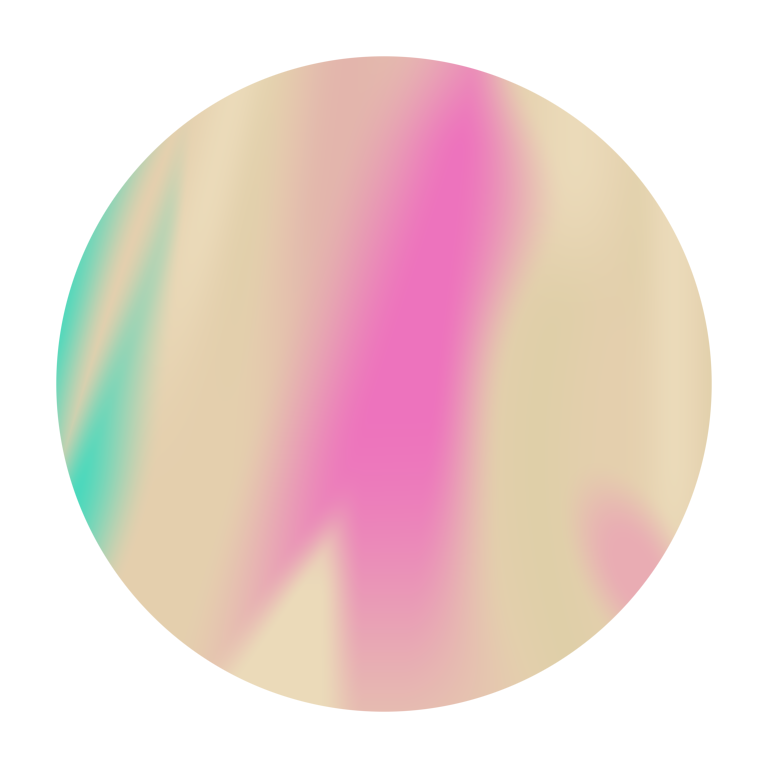
Give the GLSL for this background, as a WebGL 2 fragment shader.

```glsl
#version 300 es
precision highp float;
// A disc of soft, silky colour on white: sand folds, a broad pink ribbon,
// teal slivers at the left and a small rose petal at the lower right.
// Each layer is a soft band whose borders are curves of the height y.

uniform vec2 u_resolution;
out vec4 outColor;

const vec3 SAND = vec3(0.895, 0.812, 0.680);
const vec3 CREAM = vec3(0.920, 0.855, 0.725);
const vec3 OLIVE = vec3(0.875, 0.812, 0.660);
const vec3 SALMON = vec3(0.890, 0.700, 0.675);
const vec3 PINK = vec3(0.930, 0.450, 0.740);
const vec3 ROSE = vec3(0.915, 0.660, 0.705);
const vec3 TEAL = vec3(0.270, 0.850, 0.740);

// Bell-shaped falloff around d = 0.
float bell(float d, float width) {
    float t = d / width;
    return exp(-t * t);
}

// Rises from outer to inner, then falls likewise on the other side.
float band(float x, float outerL, float innerL, float innerR, float outerR) {
    return smoothstep(outerL, innerL, x) * (1.0 - smoothstep(innerR, outerR, x));
}

// Soft ellipse: 1 in the core, 0 at its rim.
float petal(vec2 p, vec2 center, vec2 axis, vec2 radii) {
    vec2 d = p - center;
    vec2 local = vec2(dot(d, vec2(-axis.y, axis.x)), dot(d, axis));
    return 1.0 - smoothstep(0.25, 1.0, length(local / radii));
}

// Pale and dark folds of the sand ground.
vec3 sandFolds(vec2 p) {
    float x = p.x, y = p.y;
    float upper = smoothstep(0.35, 0.75, y);
    float cream = upper * bell(x - 0.255 - 0.25 * (y - 0.68), 0.038);
    cream += bell(x - 0.75, 0.06) * smoothstep(0.58, 0.80, y);
    cream += bell(x - 0.878, 0.035) * smoothstep(0.15, 0.4, y);
    float olive = bell(x - 0.70 - 0.65 * (y - 0.45) * (y - 0.35), 0.055);
    olive *= 1.0 - smoothstep(0.55, 0.8, y);
    olive += 0.8 * bell(x - 0.835, 0.03) * smoothstep(0.5, 0.7, y);
    olive += 0.8 * bell(x - 0.93, 0.02);
    olive += 0.6 * bell(x - 0.305 - 0.1 * (y - 0.6), 0.03) * upper;
    vec3 color = mix(SAND, OLIVE, min(olive, 1.0));
    return mix(color, CREAM, min(cream, 1.0));
}

// Two teal slivers parted by a slanted strip of sand.
float tealAmount(vec2 p) {
    float x = p.x, y = p.y, h = y - 0.505;
    float rim = 0.095 + 0.22 * h + 0.35 * h * h;
    float sliver = 1.0 - smoothstep(rim - 0.045, rim + 0.03, x);
    sliver *= 1.0 - 0.35 * smoothstep(0.55, 0.8, y);

    float left = 0.165 + 0.38 * (y - 0.61);
    float low = max(0.45 - y, 0.0);
    float right = 0.231 + 0.1 * (y - 0.61) - 0.75 * low * low;
    float soft = 0.11 - 0.08 * smoothstep(0.4, 0.75, y);
    float lens = band(x, left - 0.025, left + 0.035, right - soft, right);
    lens *= mix(1.0, 0.4, smoothstep(0.35, 0.7, y));
    return max(sliver, lens);
}

// Pale wedge that splits the foot of the ribbon.
float wedgeAmount(vec2 p) {
    float left = 0.30 + 0.7 * (p.y - 0.14);
    float sides = band(p.x, left - 0.03, left + 0.03, 0.415, 0.475);
    return sides * (1.0 - smoothstep(0.22, 0.45, p.y));
}

// Leaning ribbon with a long fade toward its foot.
float ribbonAmount(vec2 p) {
    float y = p.y;
    float left = 0.29 + 0.33 * (y - 0.14);
    float core = 0.52 + 0.11 * (y - 0.2);
    float right = 0.655 + 0.085 * bell(y - 0.74, 0.15) + 0.09 * bell(y, 0.15);
    float sides = band(p.x, left - 0.07, left + 0.09, core + 0.01, right);
    float fade = smoothstep(-0.1, 0.48, y) * (1.0 - 0.3 * smoothstep(0.8, 0.95, y));
    return sides * fade;
}

void main() {
    vec2 canvas = u_resolution;
    float unit = min(canvas.x, canvas.y);
    vec2 p = (gl_FragCoord.xy - 0.5 * canvas) / unit + 0.5;

    // Ground and salmon veil.
    vec3 color = sandFolds(p);
    float veilEdge = 0.30 + 0.12 * (p.y - 0.5);
    float veil = band(p.x, veilEdge, veilEdge + 0.10, 0.46, 0.60);
    color = mix(color, SALMON, 0.9 * veil * smoothstep(0.2, 0.75, p.y));

    // Ribbon, its wedge, the petal and the slivers.
    float wedge = wedgeAmount(p);
    color = mix(color, CREAM, wedge);
    color = mix(color, PINK, ribbonAmount(p) * (1.0 - wedge));
    float rose = petal(p, vec2(0.827, 0.258), vec2(0.45, -0.893), vec2(0.08, 0.16));
    color = mix(color, ROSE, 0.9 * rose);
    color = mix(color, TEAL, tealAmount(p));

    // Disc with a smooth rim on white.
    float rim = length(p - 0.5) - 0.4267;
    float inside = 1.0 - smoothstep(-0.75 / unit, 0.75 / unit, rim);
    outColor = vec4(mix(vec3(1.0), color, inside), 1.0);
}
```
